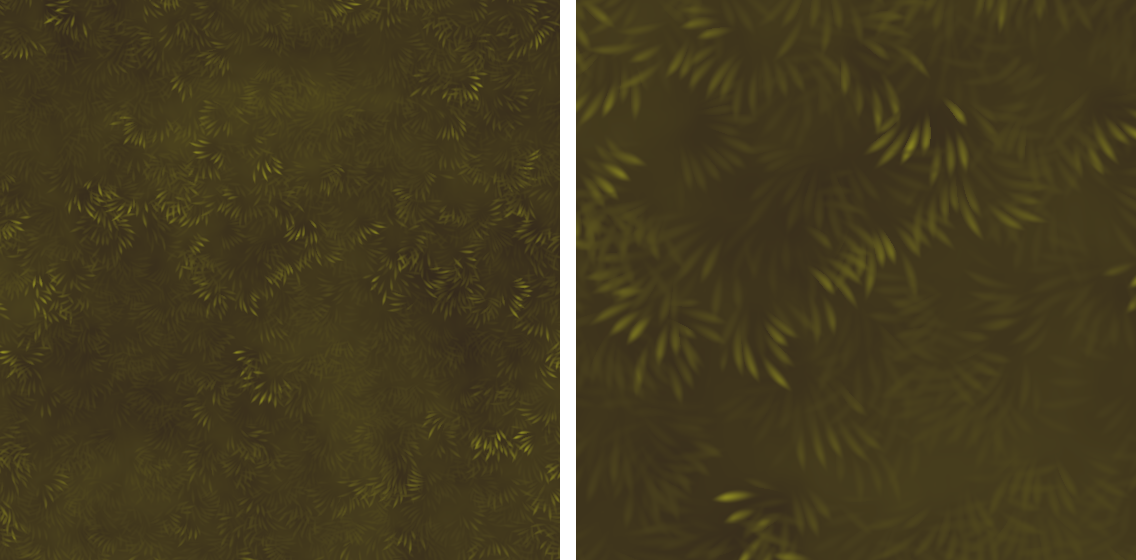
Left: the whole. Right: its middle third, enlarged.
Reproduce this texture procedurally as a WebGL 1 fragment shader.

```glsl
precision highp float;
// Dark olive moss: soft fans of short drooping blades over mottled earth.
uniform vec2 u_resolution;

vec3 hash3(vec2 p) {
  vec3 q = vec3(dot(p, vec2(127.1, 311.7)), dot(p, vec2(269.5, 183.3)), dot(p, vec2(419.2, 371.9)));
  return fract(sin(q) * 43758.545);
}

// Layered, warped sines, roughly -1 to 1
float clouds(vec2 p) {
  float sum = 0.0, amp = 0.6;
  for (int i = 0; i < 5; i++) {
    p = mat2(0.8, 0.6, -0.6, 0.8) * p * 1.75 + 1.7;
    p += 0.7 * sin(p.yx * 0.8 + 2.1);
    sum += amp * sin(p.x) * sin(p.y);
    amp *= 0.62;
  }
  return sum;
}

// One fan around its root: x = blade mask, y = position along blade, z = fan mask, w = blade light
vec4 fan(vec2 d, vec3 rnd, vec2 seed) {
  float tilt = (rnd.x - 0.5) * 2.6;
  float c = cos(tilt), s = sin(tilt);
  d = mat2(c, s, -s, c) * d;
  float r = length(d);
  float angle = atan(d.x, -d.y + 1e-5);
  float reach = mix(0.7, 1.4, fract(rnd.y * 7.0));
  float spread = smoothstep(reach, reach * 0.35, abs(angle));
  float spacing = mix(0.17, 0.27, rnd.y);
  float slot = (angle + (rnd.z - 0.5) * 22.0 * (r - 0.03)) / spacing;
  vec3 blade = hash3(seed + floor(slot) * 7.31);
  float across = (fract(slot) - 0.5 + (blade.x - 0.5) * 0.3) * spacing * r;
  float start = 0.01 + 0.024 * blade.y;
  float t = clamp((r - start) / (0.026 + 0.016 * blade.z), 0.0, 1.0);
  float width = 0.001 + 0.0036 * sin(3.1416 * pow(t, 1.3));
  float mask = smoothstep(width, 0.0, abs(across));
  mask *= smoothstep(0.0, 0.4, t) * smoothstep(1.0, 0.7, t) * smoothstep(0.0, 0.4, spread);
  float body = spread * smoothstep(0.004, 0.02, r) * smoothstep(0.072, 0.035, r);
  return vec4(mask, t, body, (0.35 + 0.9 * fract(blade.x * 9.0)) * (0.4 + 0.6 * spread));
}

void main() {
  vec2 uv = gl_FragCoord.xy / u_resolution.y;

  // Mottled ground
  float ground = 0.17 + 0.27 * clouds(uv * 4.0) + 0.09 * clouds(uv * vec2(20.0, 16.0) + 4.0);
  float tone = ground;

  // Overlapping layers of fans, drawn from top to bottom
  for (int layer = 0; layer < 6; layer++) {
    float k = float(layer);
    vec2 grid = uv * 12.0 + k * vec2(3.37, 5.71);
    for (int j = 0; j < 3; j++) {
      for (int i = 0; i < 3; i++) {
        vec2 cell = floor(grid) + vec2(float(i) - 1.0, 1.0 - float(j));
        vec2 seed = cell + k * 41.0;
        vec3 place = hash3(seed);
        vec3 look = hash3(seed + 17.3);
        vec2 root = cell + 0.1 + 0.8 * place.xy;
        vec2 spot = (root - k * vec2(3.37, 5.71)) / 12.0;
        float clump = smoothstep(-0.35, 0.55, clouds(spot * 5.0 + 9.0));
        float light = pow(look.x, 2.6) * (0.15 + 0.85 * clump);
        vec4 f = fan((grid - root) / 12.0, vec3(place.z, look.yz), seed);
        // Shade between blades, then the blades, brightest near the tip
        tone = mix(tone, ground - 0.3, f.z * (0.18 + 0.4 * light));
        float peak = ground + 0.28 + 2.9 * light * f.w;
        float glow = mix(ground + 0.12, peak, smoothstep(0.1, 0.75, f.y));
        tone = mix(tone, glow, f.x * (0.42 + 0.53 * sqrt(light)));
      }
    }
  }

  tone = max(tone, -0.3);
  vec3 color = vec3(0.24, 0.2, 0.11) + tone * vec3(0.12, 0.13, 0.008);
  gl_FragColor = vec4(color, 1.0);
}
```
